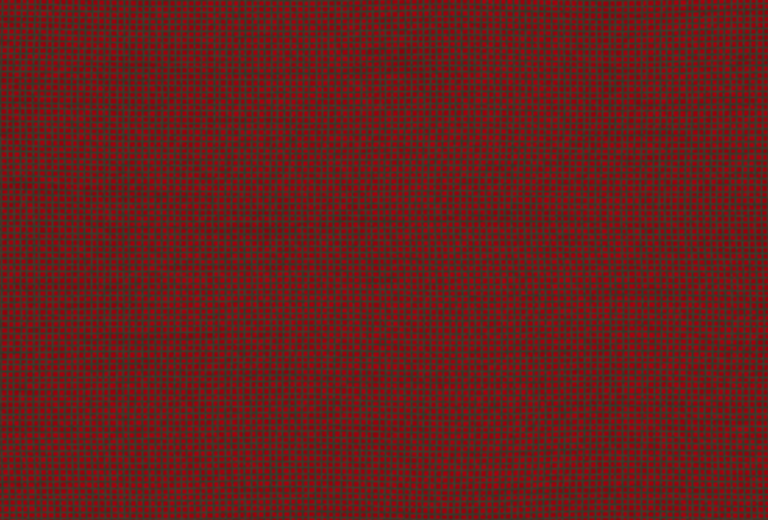
This texture is drawn by a WebGL 2 fragment shader. Its source:

```glsl
#version 300 es
precision highp float;
// Woven grid of grey-green threads over a mottled red cloth.
uniform vec2 u_resolution;
out vec4 fragColor;

float hash(vec2 p) {
  p = fract(p * vec2(0.1031, 0.1137));
  p += dot(p, p.yx + 33.33);
  return fract((p.x + p.y) * p.x * 17.0 + p.y * 31.0);
}

float noise(vec2 p) {
  vec2 i = floor(p), f = fract(p);
  f = f * f * (3.0 - 2.0 * f);
  return mix(mix(hash(i), hash(i + vec2(1, 0)), f.x),
             mix(hash(i + vec2(0, 1)), hash(i + vec2(1, 1)), f.x), f.y);
}

float fbm(vec2 p) {
  float sum = 0.0, amp = 0.5;
  for (int i = 0; i < 4; i++) {
    sum += amp * noise(p);
    p = p * 2.03 + 7.1;
    amp *= 0.5;
  }
  return sum;
}

// Coverage of one family of threads: "across" counts threads, "along" follows them.
float threads(float across, float along, float pixel, float seed) {
  float id = floor(across);
  float shift = 0.14 * (hash(vec2(id, seed)) - 0.5)
              + 0.14 * (noise(vec2(along * 0.13, id * 3.7 + seed)) - 0.5);
  float width = 0.31 + 0.06 * hash(vec2(id, seed + 9.0))
              + 0.06 * (noise(vec2(along * 0.5, id * 5.3 + seed)) - 0.5);
  float d = abs(fract(across) - 0.5 - shift);
  float blur = max(pixel, 0.36);
  return clamp((0.5 * width - d) / blur + 0.5, 0.0, 1.0);
}

void main() {
  vec2 uv = gl_FragCoord.xy / u_resolution;
  vec2 repeats = vec2(120.0, 84.0);
  vec2 pixel = repeats / u_resolution;
  vec2 cell = uv * repeats;

  // Slow drift of the weave
  vec2 weave = cell + 0.6 * vec2(noise(uv * vec2(3, 5)), noise(uv * vec2(5, 3) + 40.0));
  float warp = threads(weave.x, weave.y, pixel.x, 11.0);
  float weft = threads(weave.y, weave.x, pixel.y, 57.0);

  // Cloth: blotches, fine grain and a tone for each square
  float blotch = fbm(uv * vec2(9, 7) + 3.0);
  float grain = noise(cell * 2.3 + 80.0);
  float tone = hash(floor(weave + 0.5) + 21.0);
  vec3 red = mix(vec3(0.60, 0.0, 0.04), vec3(0.66, 0.0, 0.05), tone);
  red *= 0.91 + 0.10 * blotch + 0.06 * grain;

  // Threads, faded unevenly along their length
  vec3 green = mix(vec3(0.17, 0.24, 0.17), vec3(0.23, 0.25, 0.19), grain);
  float wear = 0.90 + 0.10 * noise(weave * vec2(0.6, 0.9) + 130.0);
  float cover = (1.0 - (1.0 - warp) * (1.0 - 0.94 * weft)) * wear;
  vec3 color = mix(red, green, cover);

  // Faint dark streaks running along the weft
  float streak = smoothstep(0.6, 0.95, noise(vec2(uv.x * 6.0, weave.y * 0.8 + 200.0)));
  color *= 1.0 - 0.04 * streak;
  fragColor = vec4(color, 1.0);
}
```
